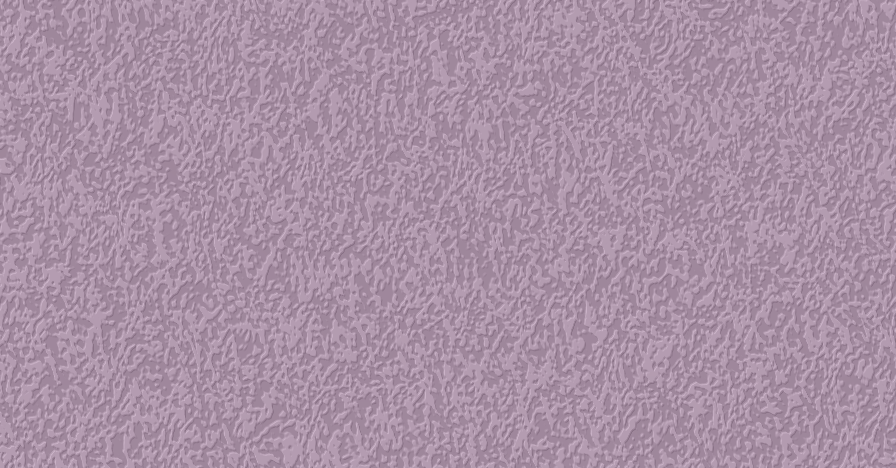
Reproduce this texture procedurally as a Shadertoy shader.

```glsl
// Mauve embossed leather: fine pebble grain crossed by thin, steep, slanting veins.
// Gradient noise keeps the relief even over the sheet; the summed height is cut
// into low ridges and shaded by its difference along a light from the upper left.

const vec3 GROUND_COLOR = vec3(0.622, 0.530, 0.610);
const vec3 RIDGE_COLOR = vec3(0.704, 0.611, 0.692);
const vec2 LIGHT_DIR = vec2(-0.64, 0.77);
const float RELIEF_STEP = 0.0023;
const float RELIEF_STRENGTH = 0.088;

float hash(vec2 p) {
    return fract(sin(dot(p, vec2(127.1, 311.7))) * 43758.5453);
}

// Slope of a randomly turned plane through one lattice corner
float cornerSlope(vec2 cell, vec2 offset) {
    float turn = 6.2831853 * hash(cell);
    return dot(vec2(cos(turn), sin(turn)), offset);
}

// Gradient noise, roughly -1 to 1 around zero
float noise(vec2 p) {
    vec2 cell = floor(p);
    vec2 f = p - cell;
    vec2 u = f * f * (3.0 - 2.0 * f);
    vec2 dx = vec2(1.0, 0.0);
    vec2 dy = vec2(0.0, 1.0);
    float low = mix(cornerSlope(cell, f), cornerSlope(cell + dx, f - dx), u.x);
    float high = mix(cornerSlope(cell + dy, f - dy), cornerSlope(cell + 1.0, f - 1.0), u.x);
    return 1.4 * mix(low, high, u.y);
}

// Gentle bending, so that veins wander instead of running straight
vec2 warp(vec2 p, float scale, float amount) {
    return p + amount * vec2(noise(p * scale), noise(p * scale + 37.4));
}

// Noise drawn out along one direction; density is cells along and across it
float streaks(vec2 p, float angle, vec2 density, float seed) {
    vec2 along = vec2(cos(angle), sin(angle));
    vec2 across = vec2(-along.y, along.x);
    return noise(vec2(dot(p, along), dot(p, across)) * density + seed);
}

float height(vec2 p) {
    vec2 q = warp(p, 9.0, 0.014);
    float wrinkles = -1.0;
    float veins = 0.0;
    for (int i = 0; i < 4; i++) {
        float k = float(i);
        float angle = 0.86 + 0.34 * k;
        wrinkles = max(wrinkles, streaks(q, angle, vec2(27.0, 84.0), 19.3 * k + 5.7));
        float vein = streaks(q, angle + 0.15, vec2(8.0, 66.0), 23.9 * k + 91.2);
        veins = max(veins, smoothstep(0.36, 0.62, vein));
    }
    float grain = noise(q * vec2(98.0, 88.0) + 11.3);
    float relief = 0.85 * wrinkles + 0.68 * grain + 0.38 * veins;
    return smoothstep(0.17, 0.54, relief);
}

void mainImage(out vec4 fragColor, in vec2 fragCoord) {
    vec2 p = fragCoord / iResolution.y;

    // Flat tops and ground
    vec3 color = mix(GROUND_COLOR, RIDGE_COLOR, height(p));

    // Lit and shadowed edges
    vec2 toLight = LIGHT_DIR * RELIEF_STEP;
    color += RELIEF_STRENGTH * (height(p - toLight) - height(p + toLight));

    // Faint broad unevenness of the dye
    color += 0.004 * noise(p * 5.0);

    fragColor = vec4(clamp(color, 0.0, 1.0), 1.0);
}
```
